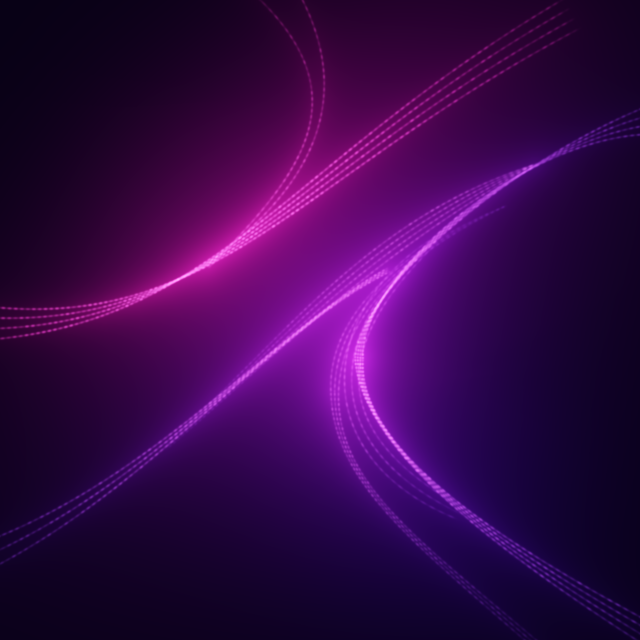
Give the GLSL for this background, as a Shadertoy shader.

```glsl
// Glowing fibre bundles, pink and violet, sweeping diagonally over a dark field.
// Each bundle is a fan of cubic Bezier strands: the nearest point on a strand
// gives its beaded core, and its distance gives a soft halo of light.

#define STRAND_WIDTH 0.0019
#define BEADS_PER_UNIT 105.0
#define BEAD_AMOUNT 0.55
#define CORE_GAIN 0.85
#define NEAR_GLOW 0.52
#define FAR_GLOW 0.23
#define SEGMENTS 16
#define BASE_COLOR vec3(0.026, 0.003, 0.078)
#define PINK_HOT vec3(1.0, 0.28, 0.78)
#define PINK_TAIL vec3(0.68, 0.08, 0.52)
#define VIOLET_HOT vec3(0.86, 0.30, 1.0)
#define VIOLET_TAIL vec3(0.42, 0.14, 0.86)

float hash(vec2 v) {
    return fract(sin(dot(v, vec2(127.1, 311.7))) * 43758.5453);
}

vec2 normalOf(vec2 v) {
    return normalize(vec2(-v.y, v.x));
}

// Cubic in polynomial form, k0 + k1 t + k2 t^2 + k3 t^3
vec2 cubic(vec2 k0, vec2 k1, vec2 k2, vec2 k3, float t) {
    return ((k3 * t + k2) * t + k1) * t + k0;
}

// Light of one strand; profile holds the peak, width and gain along t
vec3 strand(vec2 p, vec2 a, vec2 b, vec2 c, vec2 d, vec3 profile,
            float share, float seed, vec3 tail, vec3 hot) {
    vec2 k1 = 3.0 * (b - a);
    vec2 k2 = 3.0 * (a - 2.0 * b + c);
    vec2 k3 = d - a + 3.0 * (b - c);

    // Nearest point on a polyline through the curve
    float nearest = 1e3, t = 0.0;
    vec2 from = a;
    for (int i = 1; i <= SEGMENTS; i++) {
        vec2 to = cubic(a, k1, k2, k3, float(i) / float(SEGMENTS));
        vec2 along = to - from;
        float h = clamp(dot(p - from, along) / dot(along, along), 0.0, 1.0);
        vec2 gap = p - from - along * h;
        float dist2 = dot(gap, gap);
        if (dist2 < nearest) {
            nearest = dist2;
            t = (float(i) - 1.0 + h) / float(SEGMENTS);
        }
        from = to;
    }
    float dist = sqrt(nearest);
    float fall = (t - profile.x) / profile.y;
    float bright = exp(-fall * fall);
    vec3 tint = mix(tail, hot, bright);

    // Halo
    float halo = NEAR_GLOW * exp(-dist / 0.02) + FAR_GLOW * exp(-dist / 0.09);
    vec3 light = tint * tint * halo * bright * share;

    // Beaded core, refined onto the true curve
    if (dist < 0.03) {
        for (int i = 0; i < 2; i++) {
            vec2 slope = (3.0 * k3 * t + 2.0 * k2) * t + k1;
            vec2 gap = cubic(a, k1, k2, k3, t) - p;
            t = clamp(t - dot(gap, slope) / dot(slope, slope), -0.02, 1.02);
        }
        float off = length(cubic(a, k1, k2, k3, t) - p) / STRAND_WIDTH;
        float cell = t * BEADS_PER_UNIT * length(d - a);
        float hump = 0.5 - 0.5 * cos(6.2832 * cell);
        float bead = (0.5 + 1.8 * hash(vec2(floor(cell), seed))) * hump;
        float cap = smoothstep(0.51, 0.49, abs(t - 0.5));
        light += tint * exp(-off * off) * mix(1.0, bead, BEAD_AMOUNT)
               * cap * CORE_GAIN * pow(bright, 0.6);
    }
    return light * profile.z;
}

// Fan of strands; spread is the half width at each control point
vec3 bundle(vec2 p, vec2 a, vec2 b, vec2 c, vec2 d, vec4 spread,
            float count, vec3 profile, vec3 tail, vec3 hot) {
    vec2 startSide = normalOf(b - a), endSide = normalOf(d - c);
    vec3 light = vec3(0.0);
    for (float i = 0.0; i < count; i++) {
        vec4 s = spread * (2.0 * i / (count - 1.0) - 1.0);
        light += strand(p, a + startSide * s.x, b + startSide * s.y,
                        c + endSide * s.z, d + endSide * s.w,
                        profile, 1.0 / count, i + 7.0 * count, tail, hot);
    }
    return light;
}

// Soft elliptical cloud stretched along the rising diagonal
float cloud(vec2 p, vec2 center, vec2 radii) {
    vec2 q = p - center;
    q = vec2(0.8 * q.x + 0.6 * q.y, 0.8 * q.y - 0.6 * q.x) / radii;
    return exp(-dot(q, q));
}

void mainImage(out vec4 fragColor, in vec2 fragCoord) {
    vec2 p = fragCoord / iResolution.xy;

    // Ambient haze
    vec3 col = BASE_COLOR;
    col += vec3(0.15, 0.0, 0.10) * cloud(p, vec2(0.49, 0.74), vec2(0.42, 0.23));
    col += vec3(0.09, 0.004, 0.13) * cloud(p, vec2(0.52, 0.50), vec2(0.50, 0.32));
    col += vec3(0.02, 0.002, 0.12) * cloud(p, vec2(0.66, 0.27), vec2(0.26, 0.28));

    // Pink sweep and its upper branch
    col += bundle(p, vec2(-0.02, 0.495), vec2(0.339, 0.490), vec2(0.456, 0.733), vec2(0.885, 0.974),
                  vec4(0.026, -0.007, -0.014, -0.026), 4.0, vec3(0.43, 0.36, 1.25), PINK_TAIL, PINK_HOT);
    col += bundle(p, vec2(0.420, 1.03), vec2(0.573, 0.850), vec2(0.475, 0.714), vec2(0.326, 0.586),
                  vec4(0.031, 0.003, 0.013, -0.003), 2.0, vec3(0.9, 0.75, 0.55), PINK_TAIL, PINK_HOT);

    // Violet sweep from the lower left, and the veil above it
    col += bundle(p, vec2(-0.02, 0.132), vec2(0.247, 0.251), vec2(0.430, 0.486), vec2(0.605, 0.577),
                  vec4(0.021, 0.003, -0.002, 0.003), 3.0, vec3(0.8, 0.6, 0.75), VIOLET_TAIL, VIOLET_HOT);
    col += bundle(p, vec2(0.26, 0.303), vec2(0.430, 0.447), vec2(0.573, 0.629), vec2(0.833, 0.742),
                  vec4(0.004, 0.003, 0.028, 0.0), 4.0, vec3(0.7, 0.45, 0.4), VIOLET_TAIL, VIOLET_HOT);

    // Bright bend, upper and lower halves
    col += bundle(p, vec2(1.02, 0.813), vec2(0.820, 0.776), vec2(0.561, 0.560), vec2(0.561, 0.440),
                  vec4(0.023, -0.016, -0.003, 0.006), 4.0, vec3(1.0, 0.7, 1.0), VIOLET_TAIL, VIOLET_HOT);
    col += bundle(p, vec2(0.561, 0.440), vec2(0.561, 0.310), vec2(0.742, 0.167), vec2(1.02, 0.005),
                  vec4(0.006, -0.004, 0.005, 0.018), 4.0, vec3(0.0, 0.7, 1.0), VIOLET_TAIL, VIOLET_HOT);

    // Outer and inner strands of the bend
    col += bundle(p, vec2(0.790, 0.678), vec2(0.677, 0.629), vec2(0.523, 0.531), vec2(0.523, 0.388),
                  vec4(0.0, 0.004, 0.012, 0.006), 3.0, vec3(0.9, 0.55, 0.38), VIOLET_TAIL, VIOLET_HOT);
    col += bundle(p, vec2(0.523, 0.388), vec2(0.523, 0.245), vec2(0.651, 0.154), vec2(0.840, -0.01),
                  vec4(0.006, 0.002, 0.004, 0.006), 3.0, vec3(0.0, 0.8, 0.38), VIOLET_TAIL, VIOLET_HOT);
    col += bundle(p, vec2(0.677, 0.622), vec2(0.521, 0.499), vec2(0.480, 0.314), vec2(0.716, 0.199),
                  vec4(0.005, 0.026, 0.026, 0.010), 3.0, vec3(0.45, 0.42, 0.42), VIOLET_TAIL, VIOLET_HOT);

    // Soft exposure curve
    fragColor = vec4(1.0 - exp(-col * 1.1), 1.0);
}
```
